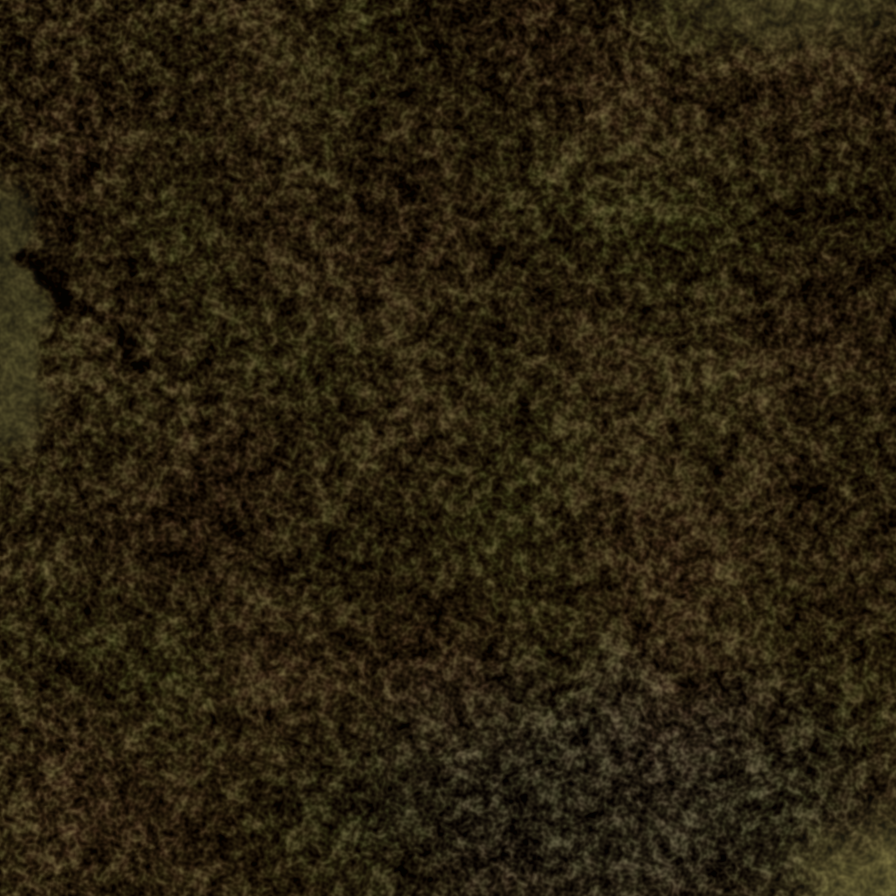
Give the GLSL for this texture, as a three.js fragment shader.

```glsl
// Dark, mossy earth: fine brown grain with olive patches and a shadowed crack.
varying vec2 vUv;

const vec3 SHADOW = vec3(0.065, 0.036, 0.007);
const vec3 EARTH = vec3(0.152, 0.116, 0.043);
const vec3 HIGHLIGHT = vec3(0.285, 0.245, 0.133);
const vec3 MOSS = vec3(0.25, 0.235, 0.125);
const vec3 PALE_MOSS = vec3(0.35, 0.33, 0.18);
const vec3 OLIVE_TINT = vec3(-0.022, 0.012, -0.012);

const float SHADOW_LEVEL = -1.6;    // tone at which SHADOW is reached
const float HIGHLIGHT_LEVEL = 1.9;  // tone at which HIGHLIGHT is reached
const float BROAD_SCALE = 3.5;
const float BROAD_WEIGHT = 1.2;
const float GRAIN_SCALE = 23.0;     // coarsest grain, in cells per canvas
const float GRAIN_STEP = 2.06;      // scale ratio between grain layers
const vec4 GRAIN_WEIGHTS = vec4(1.5, 2.1, 2.6, 2.2);
const float CURL_SCALE = 85.0;
const float CRACK_WIDTH = 0.012;
const mat2 TURN = mat2(0.8, 0.6, -0.6, 0.8);

float hash(vec2 cell) {
  vec3 q = fract(cell.xyx * vec3(0.1031, 0.1030, 0.0973));
  q += dot(q, q.yzx + 33.33);
  return fract((q.x + q.y) * q.z);
}

float cornerSlope(vec2 cell, vec2 corner, vec2 local) {
  float angle = 6.2832 * hash(cell + corner);
  return dot(vec2(cos(angle), sin(angle)), local - corner);
}

float gradientNoise(vec2 p) {
  vec2 cell = floor(p);
  vec2 f = p - cell;
  vec2 u = f * f * f * (f * (f * 6.0 - 15.0) + 10.0);
  float low = mix(cornerSlope(cell, vec2(0.0), f), cornerSlope(cell, vec2(1.0, 0.0), f), u.x);
  float high = mix(cornerSlope(cell, vec2(0.0, 1.0), f), cornerSlope(cell, vec2(1.0), f), u.x);
  return mix(low, high, u.y);
}

// Layers of grain from clumps down to crumbs, each turned against the last
float grain(vec2 p) {
  float sum = 0.0;
  vec2 q = p * GRAIN_SCALE + 40.0;
  for (int i = 0; i < 4; i++) {
    sum += GRAIN_WEIGHTS[i] * gradientNoise(q);
    q = TURN * q * GRAIN_STEP + 17.3;
  }
  return sum;
}

// Soft elliptical mask: 1 inside, fading to 0 across the softness
float region(vec2 p, vec2 center, vec2 radius, float softness) {
  return 1.0 - smoothstep(1.0 - softness, 1.0 + softness, length((p - center) / radius));
}

float segmentDistance(vec2 p, vec2 a, vec2 b) {
  vec2 along = b - a;
  float t = clamp(dot(p - a, along) / dot(along, along), 0.0, 1.0);
  return length(p - a - along * t);
}

vec3 soilColor(float tone) {
  vec3 dark = mix(EARTH, SHADOW, tone / SHADOW_LEVEL);
  vec3 light = mix(EARTH, HIGHLIGHT, tone / HIGHLIGHT_LEVEL);
  return max(tone < 0.0 ? dark : light, vec3(0.012, 0.007, 0.0));
}

void main() {
  vec2 p = vUv;
  vec2 wobble = vec2(gradientNoise(p * 14.0 + 5.0), gradientNoise(p * 14.0 + 61.0));
  wobble += 0.5 * vec2(gradientNoise(p * 37.0 + 9.0), gradientNoise(p * 37.0 + 83.0));
  vec2 bent = p + 0.035 * wobble;
  float broad = gradientNoise(p * BROAD_SCALE + 12.0) + 0.6 * gradientNoise(p * 8.0 + 31.0);

  // Regions of the ground
  float leftMoss = region(bent, vec2(-0.01, 0.64), vec2(0.065, 0.16), 0.2);
  float cornerMoss = region(bent, vec2(1.02, -0.01), vec2(0.12, 0.09), 0.55);
  float topMoss = region(bent, vec2(0.88, 1.02), vec2(0.14, 0.07), 0.6);
  float greyClumps = region(bent, vec2(0.68, 0.1), vec2(0.27, 0.14), 0.6);
  float topShade = region(bent, vec2(0.56, 1.0), vec2(0.3, 0.14), 0.8);
  float cornerShade = region(bent, vec2(0.0, 1.0), vec2(0.18, 0.2), 0.7);
  float curly = 1.0 - smoothstep(0.05, 0.38, p.x + 0.35 * p.y);

  // Tone: broad drift, grain, fine curled ridges on the left
  float crumbs = grain(p + 0.003 * wobble);
  float ridges = 0.18 - abs(gradientNoise(TURN * p * CURL_SCALE + 7.0));
  float contrast = 1.0 + 0.15 * greyClumps + 0.12 * cornerShade;
  float tone = BROAD_WEIGHT * broad + crumbs * contrast + 2.6 * curly * ridges;
  tone += 0.04 - 0.5 * topShade - 0.55 * cornerShade - 0.2 * greyClumps;
  tone += 1.5 * greyClumps * gradientNoise(p * vec2(34.0, 42.0) + 3.0);

  // Crack and the shade along the mossy edge
  float crack = segmentDistance(bent, vec2(0.03, 0.72), vec2(0.15, 0.6));
  float crackShade = 1.0 - smoothstep(0.2 * CRACK_WIDTH, 1.4 * CRACK_WIDTH, crack);
  tone -= 2.0 * crackShade;

  // Hue drifts between brown and olive, greying over the clumps
  vec3 color = soilColor(tone);
  float hue = gradientNoise(p * 6.0 + 71.0) + 0.9 * gradientNoise(p * 75.0 + 23.0);
  color += OLIVE_TINT * hue * smoothstep(-1.8, 0.8, tone);
  float grey = dot(color, vec3(0.35, 0.5, 0.15));
  color = mix(color, vec3(grey), 0.32 * greyClumps);

  // Smoother moss, still lightly grained
  float mossLight = 1.0 + 0.11 * crumbs + 0.3 * broad;
  color = mix(color, MOSS * mossLight, 0.8 * leftMoss * (1.0 - crackShade));
  color = mix(color, MOSS * mossLight, 0.6 * topMoss);
  color = mix(color, PALE_MOSS * mossLight, 0.8 * cornerMoss);

  gl_FragColor = vec4(clamp(color, 0.0, 1.0), 1.0);
}
```
